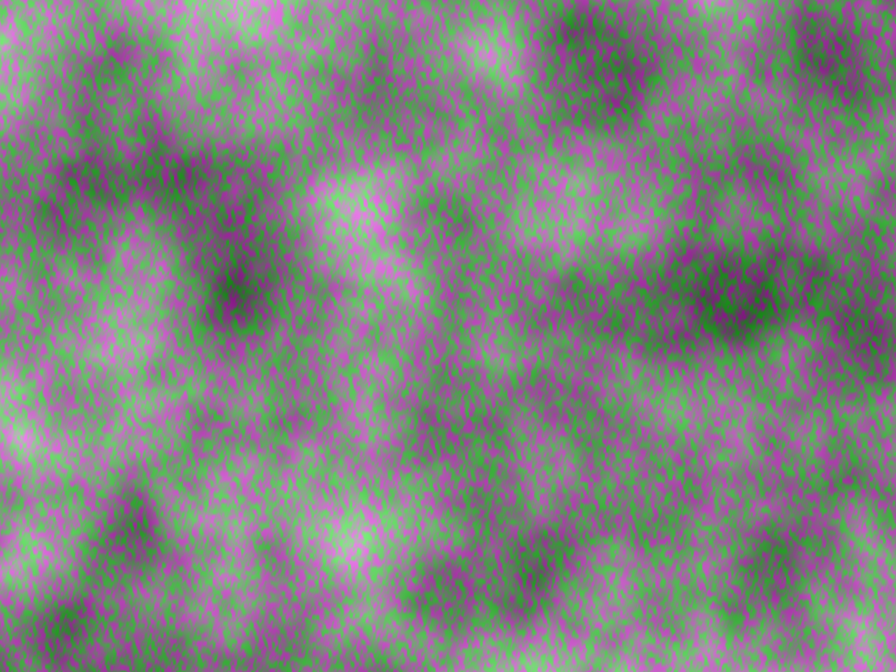
This texture is drawn by a Shadertoy shader. Its source:

```glsl
// Fine green and magenta grain, stretched upright, over soft light and dark clouds.

const vec3 MAGENTA_AXIS = vec3(1.0, -1.0, 1.0); // negative amounts give green
const float MEAN_LIGHT = 0.50;
const float CLOUD_CONTRAST = 0.56;
const float GRAIN_CONTRAST = 0.45;
const vec2 CLOUD_CELLS = vec2(5.6, 5.6);        // cells per canvas height
const vec2 GRAIN_CELLS = vec2(178.0, 96.0);
const int CLOUD_OCTAVES = 4;

// Sine-free hash of a lattice point, 0 to 1
float hash(vec2 cell, float seed) {
    vec3 p = fract(vec3(cell.xyx + seed) * vec3(0.1031, 0.1030, 0.0973));
    p += dot(p, p.yzx + 33.33);
    return fract((p.x + p.y) * p.z);
}

// Smoothly interpolated lattice noise, 0 to 1
float valueNoise(vec2 p, float seed) {
    vec2 cell = floor(p);
    vec2 f = fract(p);
    vec2 blend = f * f * (3.0 - 2.0 * f);
    float lower = mix(hash(cell, seed), hash(cell + vec2(1.0, 0.0), seed), blend.x);
    float upper = mix(hash(cell + vec2(0.0, 1.0), seed), hash(cell + 1.0, seed), blend.x);
    return mix(lower, upper, blend.y);
}

// Layered noise, turned at each octave to hide the lattice, 0 to 1
float cloudNoise(vec2 p, float seed) {
    const mat2 TURN_AND_DOUBLE = mat2(1.6, 1.2, -1.2, 1.6);
    float sum = 0.0;
    float total = 0.0;
    float weight = 0.5;
    for (int i = 0; i < CLOUD_OCTAVES; i++) {
        sum += weight * valueNoise(p, seed + float(i) * 17.0);
        total += weight;
        weight *= 0.5;
        p = TURN_AND_DOUBLE * p + 3.7;
    }
    return sum / total;
}

// Noise on a lattice whose columns lean sideways by the given slope
float leaningNoise(vec2 uv, vec2 cells, float slope, float seed) {
    vec2 leaned = vec2(uv.x + slope * uv.y, uv.y - 0.3 * slope * uv.x);
    return valueNoise(leaned * cells + 200.0, seed);
}

// Coarse and fine crossing lattices make ragged grains; the curve evens out the tints
float grainNoise(vec2 uv, vec2 cells, float seed) {
    float coarse = leaningNoise(uv, cells, 0.34, seed);
    float fine = leaningNoise(uv, cells * 1.6, -0.25, seed + 29.0);
    return smoothstep(0.11, 0.89, mix(coarse, fine, 0.43));
}

void mainImage(out vec4 fragColor, in vec2 fragCoord) {
    vec2 uv = fragCoord / iResolution.y;

    // Clouds set the lightness, grain sets the tint
    float light = MEAN_LIGHT + CLOUD_CONTRAST * (cloudNoise(uv * CLOUD_CELLS, 11.0) - 0.5);
    float tint = GRAIN_CONTRAST * (grainNoise(uv, GRAIN_CELLS, 71.0) - 0.51);

    vec3 color = vec3(light) + tint * MAGENTA_AXIS;
    fragColor = vec4(clamp(color, 0.0, 1.0), 1.0);
}
```
